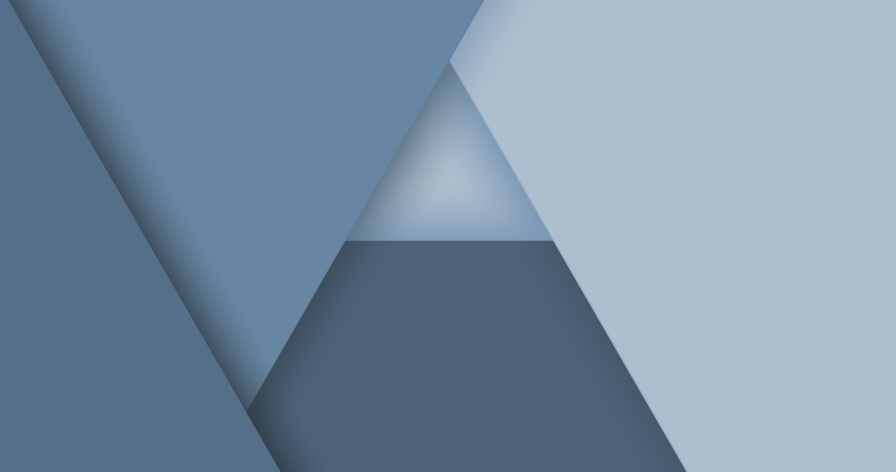
Reproduce this background procedurally as a Shadertoy shader.

```glsl
#define LEFT_EDGE -0.307
#define MIDDLE_EDGE -0.4333
#define RIGHT_EDGE 0.4375
#define BASE_HEIGHT 0.490
#define SHADOW_WIDTH 0.115
#define GLOW_WIDTH 0.135
#define RIM_WIDTH 0.006

const vec3 SLATE = vec3(0.332, 0.437, 0.545);
const vec3 BLUE = vec3(0.403, 0.527, 0.643);
const vec3 PALE = vec3(0.680, 0.747, 0.806);
const vec3 NAVY = vec3(0.302, 0.390, 0.484);
const vec3 SHADE = vec3(0.225, 0.285, 0.335);
const vec3 HAZE = vec3(0.480, 0.590, 0.710);
const vec3 RIM = vec3(0.500, 0.605, 0.700);

// Antialiased coverage of the positive side of an edge
float cover(float d) {
    float px = 0.7 / iResolution.y;
    return smoothstep(-px, px, d);
}

// Soft shadow, strongest at the edge and gone at the given width
float falloff(float d, float width) {
    float t = clamp(1.0 - d / width, 0.0, 1.0);
    return t * t * (1.5 - 0.5 * t);
}

void mainImage(out vec4 fragColor, in vec2 fragCoord) {
    vec2 p = (fragCoord - vec2(0.5 * iResolution.x, 0.0)) / iResolution.y;

    // Signed distances to the sloping sheets and the horizontal base
    vec2 normal = vec2(0.8660, 0.5);
    float left = dot(p, normal) - LEFT_EDGE;
    float middle = dot(p, normal * vec2(1.0, -1.0)) - MIDDLE_EDGE;
    float right = dot(p, normal) - RIGHT_EDGE;
    float base = p.y - BASE_HEIGHT;
    float leftShadow = falloff(left, SHADOW_WIDTH);

    // Blue wedge, shaded by the left sheet
    vec3 blue = mix(BLUE, SHADE, 0.88 * leftShadow);
    blue *= 1.0 - 0.05 * falloff(-middle, RIM_WIDTH);

    // Pale sheet on the right, hazy beside the wedge
    vec3 pale = mix(PALE, HAZE, 0.65 * falloff(middle, SHADOW_WIDTH));
    pale = mix(pale, RIM, 0.75 * falloff(right, RIM_WIDTH));

    // Small glowing triangle with shaded borders
    vec3 glow = mix(PALE, HAZE, 0.85 * falloff(base, GLOW_WIDTH));
    glow = mix(glow, HAZE, 0.90 * falloff(-right, GLOW_WIDTH));
    glow = mix(glow, SHADE * 1.55, 0.85 * falloff(middle, GLOW_WIDTH));

    // Dark trapezoid below it
    vec3 navy = mix(NAVY, SHADE, 0.80 * falloff(middle, SHADOW_WIDTH));
    navy = mix(navy, SHADE * 1.1, 0.55 * falloff(-right, SHADOW_WIDTH));
    navy = mix(navy, SHADE * 0.85, 0.85 * leftShadow);

    // Stack the sheets
    vec3 color = mix(navy, glow, cover(base));
    color = mix(color, pale, cover(right));
    color = mix(color, blue, cover(-middle));
    color = mix(color, SLATE, cover(-left));
    fragColor = vec4(color, 1.0);
}
```
